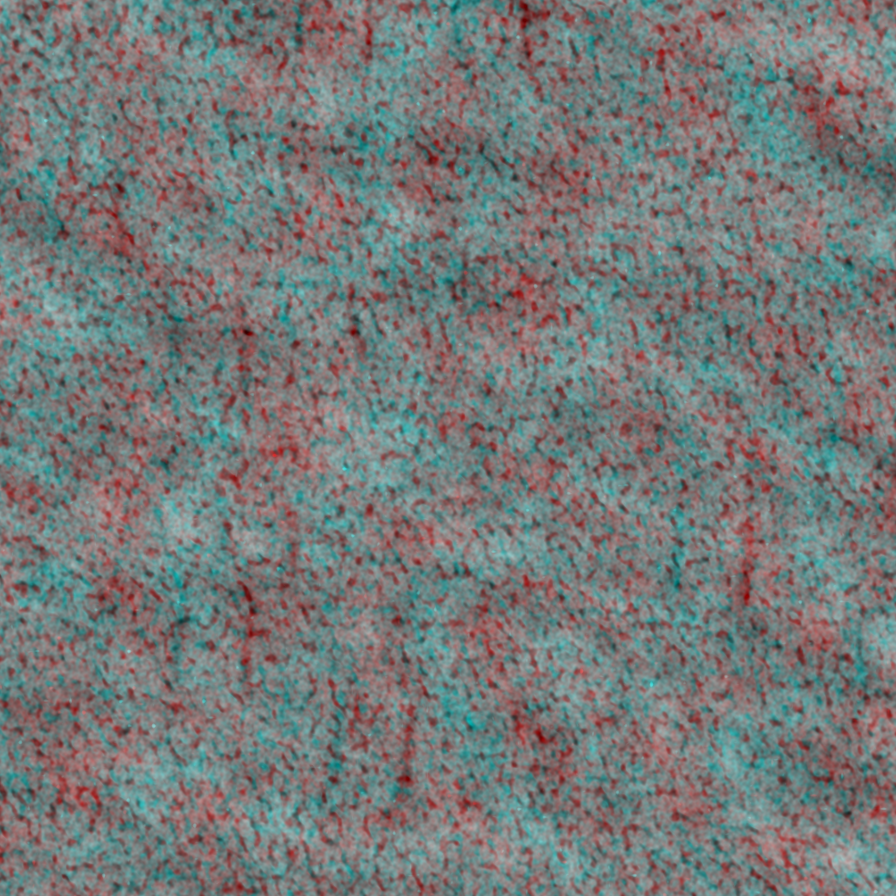
A WebGL 2 fragment shader for this texture:

```glsl
#version 300 es
precision highp float;
// Rough rock surface seen as a red-cyan stereo pair: one grey relief made of
// soft diagonal clouds, dark pits, fine grain and steep cracks is sampled twice
// with a sideways shift, once for red and once for green and blue.

uniform vec2 u_resolution;
out vec4 fragColor;

// Integer hash: lattice cell to two values in 0..1
vec2 hash2(vec2 cell) {
    uvec2 v = uvec2(ivec2(cell)) * 1664525u + 1013904223u;
    v.x += v.y * 1664525u;
    v.y += v.x * 1664525u;
    v ^= v >> 16u;
    v.x += v.y * 1664525u;
    v.y += v.x * 1664525u;
    v ^= v >> 16u;
    return vec2(v & 65535u) / 65535.0;
}

float cornerSlope(vec2 cell, vec2 offset) {
    float angle = 6.2832 * hash2(cell).x;
    return dot(vec2(cos(angle), sin(angle)), offset);
}

// Gradient noise, about -0.7..0.7
float noise(vec2 p) {
    vec2 i = floor(p), f = p - i;
    vec2 u = f * f * f * (f * (f * 6.0 - 15.0) + 10.0);
    vec2 e = vec2(1.0, 0.0);
    return mix(mix(cornerSlope(i, f), cornerSlope(i + e.xy, f - e.xy), u.x),
               mix(cornerSlope(i + e.yx, f - e.yx), cornerSlope(i + e.xx, f - e.xx), u.x), u.y);
}

float fbm(vec2 p) {
    float sum = 0.0, amplitude = 1.0;
    for (int octave = 0; octave < 4; octave++) {
        sum += amplitude * noise(p);
        p = mat2(1.6, 1.2, -1.2, 1.6) * p + 17.3;
        amplitude *= 0.74;
    }
    return sum;
}

// Scattered, nearly upright cracks, at most one per grid cell
float cracks(vec2 p) {
    vec2 grid = vec2(7.0, 4.5);
    vec2 home = floor(p * grid);
    float wobble = 0.014 * noise(p * 17.0) + 0.005 * noise(p * 48.0);
    float depth = 0.0;
    for (int y = -1; y <= 1; y++) {
        for (int x = -1; x <= 1; x++) {
            vec2 cell = home + vec2(x, y);
            vec2 shape = hash2(cell + 71.0);
            vec2 d = p - (cell + hash2(cell)) / grid;
            d.x += (shape.x - 0.6) * 0.5 * d.y + wobble;
            float taper = 1.0 - smoothstep(0.02, 0.05 + 0.06 * shape.y, abs(d.y));
            float present = step(0.58, hash2(cell + 193.0).x);
            depth = max(depth, present * taper * exp(-d.x * d.x / 0.00004));
        }
    }
    return depth * (0.8 + 0.8 * noise(p * 50.0));
}

// Grey value of the surface
float rock(vec2 p) {
    // Clouds stretched from upper left to lower right
    vec2 along = vec2(dot(p, vec2(0.82, -0.57)), dot(p, vec2(0.57, 0.82)));
    float cloud = fbm(along * vec2(8.0, 12.0) + 5.0);

    // Soft round pits, leaning a little and gathered in patches
    vec2 lean = vec2(p.x + 0.25 * p.y, p.y) + 0.005 * cloud;
    float pitNoise = noise(lean * vec2(98.0, 74.0) + 40.0)
                   + 0.45 * noise(mat2(0.6, 0.8, -0.8, 0.6) * p * 128.0);
    float pits = smoothstep(-0.06, 0.68, pitNoise + 0.25 * noise(p * 14.0 + 9.0));

    // Grain and rare bright flecks
    float grain = 0.12 * noise(p * vec2(135.0, 112.0) + 3.0)
                + 0.11 * noise(mat2(0.8, 0.6, -0.6, 0.8) * p * 205.0);
    float flecks = smoothstep(0.45, 0.7, noise(p * 108.0 + 211.0));

    return 0.521 + 0.175 * cloud + grain - 0.29 * pits
         + 0.25 * flecks - 0.24 * cracks(p);
}

void main() {
    vec2 p = gl_FragCoord.xy / min(u_resolution.x, u_resolution.y) + 1.0;
    float red = 0.97 * rock(p + vec2(0.078, -0.015));
    float cyan = rock(p);
    fragColor = vec4(clamp(vec3(red, cyan, 0.995 * cyan), 0.0, 1.0), 1.0);
}
```
